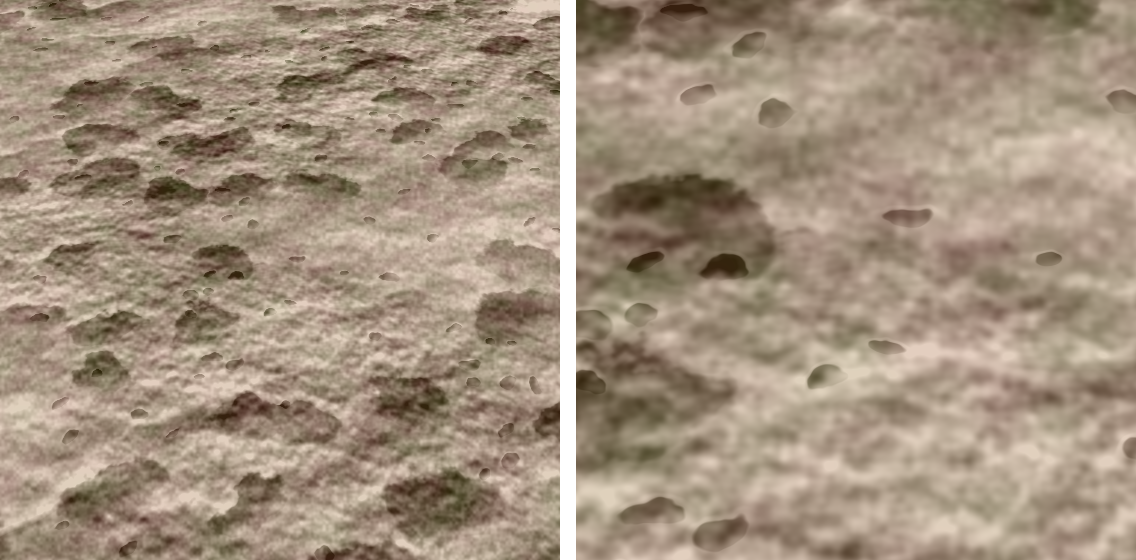
Left: the whole. Right: its middle third, enlarged.
This texture is drawn by a Shadertoy shader. Its source:

```glsl
float hash(vec2 p) {
    vec3 q = fract(vec3(p.xyx) * 0.1031);
    q += dot(q, q.yzx + 33.33);
    return fract((q.x + q.y) * q.z);
}

float noise(vec2 p) {
    vec2 cell = floor(p), f = fract(p);
    f = f * f * (3.0 - 2.0 * f);
    return mix(mix(hash(cell), hash(cell + vec2(1, 0)), f.x),
               mix(hash(cell + vec2(0, 1)), hash(cell + vec2(1, 1)), f.x), f.y);
}

mat2 rotation(float angle) {
    float c = cos(angle), s = sin(angle);
    return mat2(c, -s, s, c);
}

float fbm(vec2 p, float gain) {
    float sum = 0.0, amplitude = 0.5;
    for (int i = 0; i < 5; i++) {
        sum += amplitude * noise(p);
        p = rotation(0.6) * p * 2.03 + 7.3;
        amplitude *= gain;
    }
    return sum;
}

// Sand height: creased drifts rising to the right, with crumbs on top
float sandHeight(vec2 ground, float roughness) {
    vec2 drift = vec2(ground.x * 0.75, (ground.y - 0.28 * ground.x) * 1.15);
    drift += 0.35 * vec2(noise(ground * 2.1), noise(ground * 2.3 + 19.0));
    float crest = 1.0 - abs(2.0 * noise(drift) - 1.0);
    return 0.42 * crest + fbm(ground * vec2(1.3, 1.7) + 41.0, roughness);
}

// Scattered hollows: x is the shadow below the far edge, y is the lit rim
vec2 hollows(vec2 p, float chance, float size) {
    vec2 result = vec2(0.0), cell = floor(p);
    for (int j = -1; j <= 1; j++)
    for (int i = -1; i <= 1; i++) {
        vec2 id = cell + vec2(i, j);
        if (hash(id + 5.7) > chance) continue;
        vec2 center = id + 0.2 + 0.6 * vec2(hash(id + 11.0), hash(id + 23.0));
        float radius = size * mix(0.6, 1.1, hash(id + 37.0));
        float tilt = mix(-0.25, 0.85, hash(id + 51.0));
        // The matrix is column-major, so it turns p clockwise when on the right
        vec2 q = (p - center) * rotation(-tilt) / (radius * vec2(1.1, 0.72));
        float reach = length(q);
        float depth = mix(0.35, 1.0, smoothstep(-0.9, 0.5, q.y));
        float shadow = (1.0 - smoothstep(0.86, 1.04, reach)) * depth;
        float rim = (1.0 - smoothstep(0.0, 0.25, abs(reach - 1.16))) * smoothstep(-0.1, 0.8, q.y);
        result = max(result, vec2(shadow, rim));
    }
    return result;
}

// Canvas to receding ground plane
vec2 groundPlane(vec2 uv) {
    float distanceAway = 1.0 / (2.0 - uv.y);
    return 9.0 * distanceAway * vec2(uv.x - 0.5, 2.0);
}

vec3 sandColor(float tone) {
    vec3 shade = vec3(0.30, 0.23, 0.15);
    vec3 sunlit = vec3(0.83, 0.76, 0.69);
    return mix(shade, sunlit, clamp(tone, -0.18, 1.1));
}

void mainImage(out vec4 fragColor, in vec2 fragCoord) {
    vec2 uv = fragCoord / iResolution.y;
    vec2 ground = groundPlane(uv);

    // Broken, crumbly stretches between smooth drifts
    float crumble = smoothstep(0.45, 0.7, noise(ground * vec2(0.4, 0.55) + 3.0));
    float roughness = mix(0.46, 0.62, crumble);

    // Low sun from beyond the far edge
    vec2 towardSun = vec2(-0.015, 0.06);
    float slope = sandHeight(ground, roughness) - sandHeight(ground + towardSun, roughness);

    // Footprints and small pits with ragged outlines
    vec2 ragged = vec2(fbm(ground * 2.2, 0.55), fbm(ground * 2.2 + 31.0, 0.55)) - 0.5;
    vec2 prints = hollows(ground + 0.55 * ragged, 0.68, 0.46);
    vec2 pits = hollows(ground * 3.6 + 0.9 * ragged, 0.13, 0.3);

    // Fine grains
    float grain = noise(uv * vec2(190.0, 165.0)) + noise(uv * vec2(85.0, 110.0) + 9.0) - 1.0;

    float tone = 0.77 + 2.7 * slope + 0.19 * grain;
    tone += 0.3 * (noise(ground * 0.8 + 67.0) - 0.5) - 0.1 * crumble;
    tone += 0.12 * prints.y - 0.43 * prints.x;
    tone += 0.08 * pits.y - 0.4 * pits.x;

    // Faint rose and olive tints, stronger in shade
    float tint = noise(ground * 2.6 + 83.0) + noise(ground * 6.0 + 13.0) - 1.0;
    vec3 color = sandColor(tone);
    color += tint * mix(0.8, 0.3, clamp(tone, 0.0, 1.0)) * vec3(0.05, -0.04, 0.03);
    fragColor = vec4(color, 1.0);
}
```
